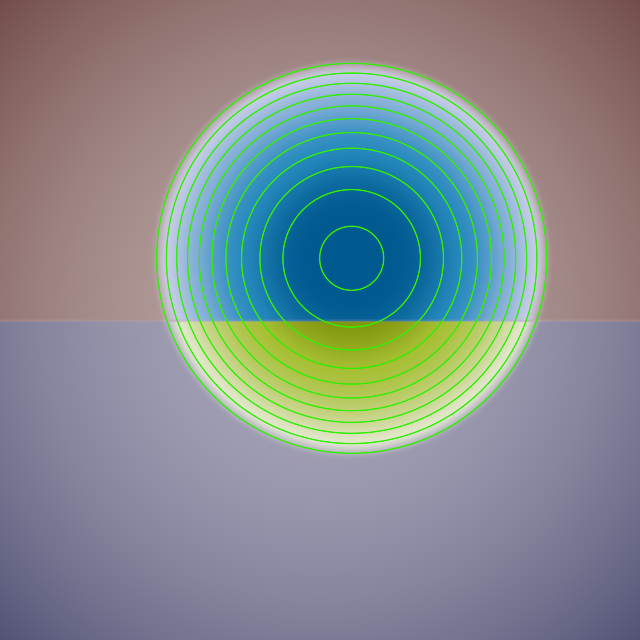
Give the GLSL for this background, as a WebGL 1 fragment shader.

```glsl
precision highp float;

uniform vec2 u_resolution;

// Backdrop that darkens with the squared distance from the canvas centre
vec3 backdrop(vec2 p, float below) {
  vec2 d = p - 0.5;
  vec3 rose = vec3(0.71, 0.63, 0.62) - dot(d, d) * vec3(0.52, 0.66, 0.66);
  vec3 slate = vec3(0.65, 0.64, 0.72) - dot(d, d) * vec3(0.65, 0.63, 0.52);
  return mix(rose, slate, below);
}

// Upper disc colours, from deep centre to pale rim
vec3 blueRamp(float t) {
  vec3 c = mix(vec3(0.0, 0.35, 0.56), vec3(0.15, 0.54, 0.74), smoothstep(0.02, 0.33, t));
  c = mix(c, vec3(0.46, 0.66, 0.83), smoothstep(0.27, 0.62, t));
  return mix(c, vec3(0.82, 0.82, 0.91), smoothstep(0.5, 0.95, t));
}

// Lower disc colours, from olive to cream
vec3 limeRamp(float t) {
  vec3 c = mix(vec3(0.5, 0.58, 0.05), vec3(0.65, 0.75, 0.2), smoothstep(0.06, 0.34, t));
  c = mix(c, vec3(0.75, 0.81, 0.46), smoothstep(0.28, 0.64, t));
  return mix(c, vec3(0.91, 0.92, 0.86), smoothstep(0.52, 0.95, t));
}

// Contours evenly spaced in squared radius
float contourLines(float r, float pixel) {
  float index = clamp(floor((r * r - 0.0025) / 0.00903 + 0.5), 0.0, 10.0);
  float ringRadius = sqrt(0.0025 + 0.00903 * index);
  return 1.0 - smoothstep(0.0011 - 0.5 * pixel, 0.0011 + 0.5 * pixel, abs(r - ringRadius));
}

void main() {
  vec2 p = gl_FragCoord.xy / u_resolution;
  float pixel = 1.0 / min(u_resolution.x, u_resolution.y);
  float horizon = 0.4978;
  float below = 1.0 - smoothstep(-0.5 * pixel, 0.5 * pixel, p.y - horizon);
  float r = length(p - vec2(0.5495, 0.5964));
  float t = r * r / 0.0977;

  // Disc fading softly into the backdrop
  float disc = 1.0 - smoothstep(0.285, 0.316, r);
  vec3 color = mix(backdrop(p, below), mix(blueRamp(t), limeRamp(t), below), disc);

  // Faint seam on the horizon, brighter at the rim
  float seam = 1.0 - smoothstep(0.001, 0.003, abs(p.y - horizon - 0.001));
  float rim = smoothstep(0.25, 0.3, r) * (1.0 - smoothstep(0.3, 0.325, r));
  color = mix(color, vec3(0.78, 0.66, 0.74), seam * (0.2 + 0.4 * rim));

  color = mix(color, vec3(0.2, 0.93, 0.02), contourLines(r, pixel));
  gl_FragColor = vec4(color, 1.0);
}
```
